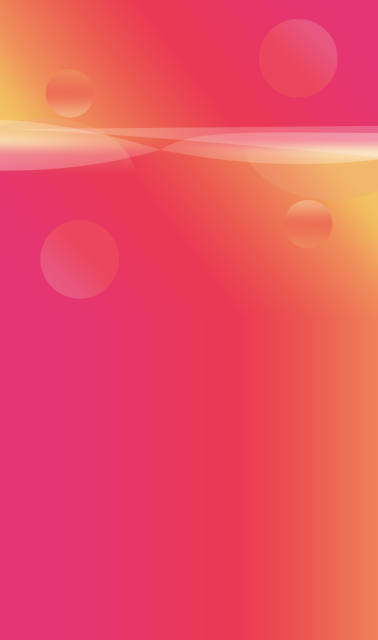
Reproduce this background procedurally as a WebGL 2 fragment shader.

```glsl
#version 300 es
precision highp float;
// Warm two-part gradient with pale ribbons crossing it and four soft discs.
// The upper part is repeated under a half turn about PIVOT; below it the
// colours run straight down. Lengths are in canvas widths, y measured downward.

uniform vec2 u_resolution;
out vec4 fragColor;

const vec2 PIVOT = vec2(0.5, 0.42);
const vec2 SLOPE = vec2(0.79, -0.61);      // direction of the gradient
const vec2 SEAM = vec2(0.364, 0.415);      // where the two parts cross-fade
const vec2 KNOT = vec2(0.425, 0.396);      // where the lens ribbons meet

const vec3 YELLOW = vec3(0.95, 0.76, 0.38);
const vec3 ORANGE = vec3(0.935, 0.51, 0.345);
const vec3 CORAL = vec3(0.925, 0.35, 0.315);
const vec3 RED = vec3(0.92, 0.225, 0.325);
const vec3 PINK = vec3(0.898, 0.21, 0.45);
const vec3 VEIL = vec3(1.0, 0.96, 0.92);
const vec3 PEACH = vec3(0.94, 0.64, 0.50);

const vec3 BIG_DISC = vec3(0.789, 0.154, 0.104);    // centre, radius
const vec3 SMALL_DISC = vec3(0.185, 0.247, 0.064);
const vec2 BUBBLE = vec2(0.12, 0.477);
const vec2 BUBBLE_SIZE = vec2(0.24, 0.165);

float edge;   // width of one pixel

float inside(float d) { return smoothstep(edge, -edge, d); }

// Filled area between an upper and a lower curve
float band(float y, float top, float bottom) {
  return inside(top - y) * inside(y - bottom);
}

// Diagonal blend from yellow to pink
vec3 sweep(vec2 f) {
  float t = dot(vec2(f.x, max(f.y, 0.0)), SLOPE);
  vec3 c = mix(YELLOW, ORANGE, smoothstep(-0.19, 0.02, t));
  c = mix(c, CORAL, clamp(t / 0.143, 0.0, 1.0));
  c = mix(c, RED, clamp((t - 0.143) / 0.143, 0.0, 1.0));
  return mix(c, PINK, smoothstep(0.25, 0.68, t));
}

// Two shaded discs of one half
vec3 addDiscs(vec3 c, vec2 f) {
  vec2 d = (f - BIG_DISC.xy) / BIG_DISC.z;
  float a = dot(d, vec2(0.707, -0.707));
  vec3 tint = mix(vec3(0.925, 0.28, 0.36), vec3(0.91, 0.36, 0.52),
                  smoothstep(-0.4, 1.0, a));
  c = mix(c, tint, 0.9 * inside((length(d) - 1.0) * BIG_DISC.z));

  d = (f - SMALL_DISC.xy) / SMALL_DISC.z;
  tint = mix(vec3(0.935, 0.53, 0.36), vec3(0.93, 0.43, 0.335),
             smoothstep(-1.0, 0.0, d.y));
  tint = mix(tint, vec3(0.95, 0.68, 0.50), smoothstep(0.0, 1.0, d.y));
  return mix(c, tint, 0.92 * inside((length(d) - 1.0) * SMALL_DISC.z));
}

// Faint large bubble of one half, fading toward its hidden side
vec3 addBubble(vec3 c, vec2 f) {
  float d = (length((f - BUBBLE) / BUBBLE_SIZE) - 1.0) * BUBBLE_SIZE.y;
  float fade = 1.0 - smoothstep(0.40, 0.47, f.y);
  return mix(c, PEACH, 0.32 * fade * inside(d));
}

// Lens-shaped ribbons on both sides of the knot
float lens(vec2 p) {
  float s = clamp(1.0 - p.x / KNOT.x, 0.0, 1.0);
  float l = 1.0 - s;
  float left = band(p.y, 0.317 + 0.079 * pow(l, 1.6),
                    0.4515 - 0.0555 * pow(l, 2.2));
  float v = max(p.x - KNOT.x, 0.0) / (1.0 - KNOT.x);
  float w = (v - 0.64) / 0.64;
  float right = band(p.y, 0.346 + 0.05 * exp(-7.0 * v) + 0.006 * v,
                     0.434 - 0.038 * w * w);
  return p.x < KNOT.x ? left : right;
}

// Long wedge that opens toward the right
float wedge(vec2 p) {
  float s = max((p.x - 0.03) / 0.97, 0.0);
  return band(p.y, 0.342 - 0.009 * p.x, 0.342 + 0.074 * pow(s, 1.25))
       * step(0.03, p.x);
}

void main() {
  edge = 0.75 / u_resolution.x;
  vec2 p = vec2(gl_FragCoord.x, u_resolution.y - gl_FragCoord.y) / u_resolution.x;
  vec2 turned = 2.0 * PIVOT - p;

  // Background
  vec3 color = mix(sweep(p), sweep(turned), smoothstep(SEAM.x, SEAM.y, p.y));

  // Bubbles and discs, once per half
  for (int i = 0; i < 2; i++) {
    vec2 f = i == 0 ? p : turned;
    color = addBubble(color, f);
    color = addDiscs(color, f);
  }

  // Ribbons, with a soft light along the lens
  float reach = abs(p.x - KNOT.x);
  float glow = exp(-pow((p.y - 0.375 - 0.03 * p.x) / 0.018, 2.0));
  float alpha = 0.16 + 0.32 * reach + 0.5 * glow * reach;
  color = mix(color, VEIL, lens(p) * alpha);
  color = mix(color, VEIL, wedge(p) * 0.24);

  fragColor = vec4(color, 1.0);
}
```
